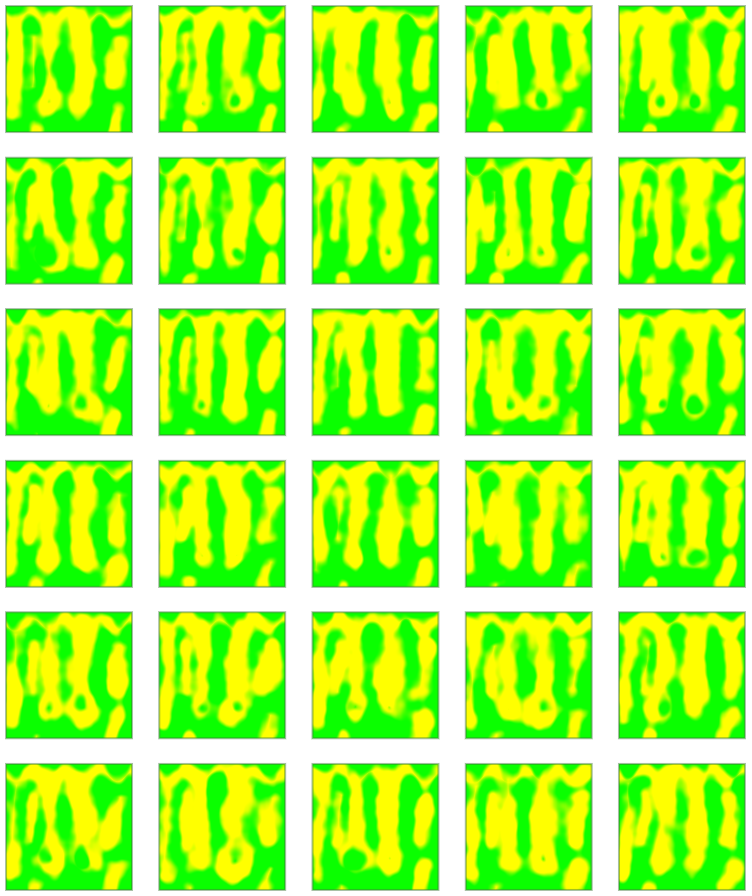
Reproduce this pattern procedurally as a Shadertoy shader.

```glsl
// Five by six grid of square panels with wavy yellow fingers on green, each panel varied.

float hash(vec2 p) {
    vec3 q = fract(p.xyx * 0.1031);
    q += dot(q, q.yzx + 33.33);
    return fract((q.x + q.y) * q.z);
}

float cornerSlope(vec2 corner, vec2 offset) {
    float angle = 6.2832 * hash(corner);
    return dot(vec2(cos(angle), sin(angle)), offset);
}

float gradientNoise(vec2 p) {
    vec2 i = floor(p), f = p - i, s = f * f * (3.0 - 2.0 * f);
    float low = mix(cornerSlope(i, f), cornerSlope(i + vec2(1, 0), f - vec2(1, 0)), s.x);
    float high = mix(cornerSlope(i + vec2(0, 1), f - vec2(0, 1)),
                     cornerSlope(i + vec2(1, 1), f - vec2(1, 1)), s.x);
    return mix(low, high, s.y);
}

float smoothMin(float a, float b, float k) {
    float h = max(k - abs(a - b), 0.0) / k;
    return min(a, b) - 0.25 * h * h * k;
}

float capsule(vec2 p, vec2 a, vec2 b, float radius) {
    vec2 pa = p - a, ba = b - a;
    return length(pa - ba * clamp(dot(pa, ba) / dot(ba, ba), 0.0, 1.0)) - radius;
}

// Signed distance to the yellow shape; t spans 0..1 across the panel
float fingers(vec2 t, vec2 id) {
    vec2 seed = id * 17.0 + 40.0;
    vec2 p = t + 0.035 * vec2(gradientNoise(t * vec2(3, 4) + seed),
                              gradientNoise(t * 3.0 + seed + 300.0));

    // Scalloped band along the top
    float crest = 0.905 - 0.045 * cos(6.2832 * (p.x - 0.34) / 0.27);
    float d = abs(p.y - crest) * 0.85 - 0.045;

    // Left leg, inner finger, right lobe and the pieces at the foot
    d = smoothMin(d, capsule(p, vec2(0.03, 0.14), vec2(0.08, 0.83), 0.05), 0.06);
    d = smoothMin(d, capsule(p, vec2(0.20, 0.38), vec2(0.22, 0.74), 0.043), 0.03);
    d = smoothMin(d, capsule(p, vec2(0.86, 0.40), vec2(0.90, 0.72), 0.065), 0.03);
    d = smoothMin(d, capsule(p, vec2(0.83, -0.03), vec2(0.89, 0.17), 0.055), 0.05);
    d = smoothMin(d, capsule(p, vec2(0.23, -0.03), vec2(0.24, 0.02), 0.04), 0.03);

    // Two hanging fingers, each swelling around a green eye of random size
    for (int k = 0; k < 2; k++) {
        float x = 0.34 + 0.27 * float(k);
        float size = hash(seed + vec2(k * 7, 5));
        float eye = mix(-0.05, 0.085, size * size + 0.25 * size * (1.0 - size));
        float width = 0.06 + 0.02 * float(k) + 0.015 * hash(seed + vec2(3, k));
        d = smoothMin(d, capsule(p, vec2(x, 0.22), vec2(x, 0.88), width), 0.06);
        vec2 q = p - vec2(x, 0.24);
        d = smoothMin(d, length(q) - max(eye, 0.0) - 0.075, 0.05);
        q.y *= q.y > 0.0 ? 0.65 : 1.0;
        d = -smoothMin(-d, length(q) - eye, 0.02);
    }

    // Upright blotches join or split the strokes; fine ripples roughen the edges
    d += 0.10 * gradientNoise(t * vec2(6.0, 3.0) + seed + 80.0);
    d += 0.025 * gradientNoise(t * vec2(13.0, 11.0) + seed + 150.0);
    return d;
}

void mainImage(out vec4 fragColor, in vec2 fragCoord) {
    vec2 p = fragCoord / iResolution.xy * vec2(430, 512);
    float pixel = 430.0 / iResolution.x;

    // Panels sit centred in their cells
    vec2 pitch = vec2(87.6, 86.6);
    vec2 grid = (p - 39.5) / pitch + 0.5;
    vec2 id = floor(grid);
    vec2 local = (fract(grid) - 0.5) * pitch;
    float edge = max(abs(local.x), abs(local.y)) - 36.0;

    // Soft blend from yellow to green
    float yellow = 1.0 - smoothstep(-0.026, 0.026, fingers(local / 72.0 + 0.5, id));
    vec3 color = vec3(mix(0.04, 1.0, yellow), 1.0, 0.0);

    // White gutters and a faint dark outline
    color = mix(color, vec3(1), smoothstep(-0.5, 0.5, edge / pixel));
    float outline = 1.0 - smoothstep(0.3, 0.3 + pixel, abs(edge));
    color = mix(color, vec3(0.22, 0.45, 0.2), 0.45 * outline);
    fragColor = vec4(color, 1.0);
}
```
